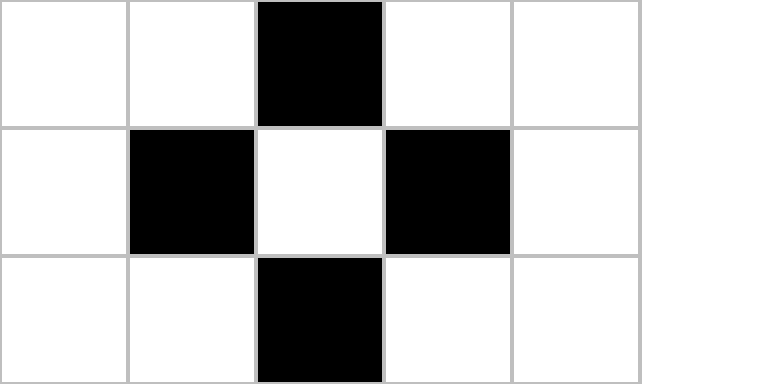
Reproduce this pattern procedurally as a WebGL 2 fragment shader.

```glsl
#version 300 es
precision highp float;
// Draws a ruled grid of square cells with a diamond ring of four dark cells.

#define ROWS 3.0
#define COLUMNS 5.0
#define RING_CENTER vec2(2.0, 1.0)
#define RING_RADIUS 1.0
#define LINE_HALF_WIDTH 0.0156
#define PAPER_COLOR vec3(1.0)
#define DARK_COLOR vec3(0.0)
#define LINE_COLOR vec3(0.75)

uniform vec2 u_resolution;
out vec4 fragColor;

// Distance to the nearest rule, in cell units
float ruleDistance(vec2 p) {
    if (p.x > COLUMNS) return p.x - COLUMNS;
    vec2 toRule = abs(p - round(p));
    return min(toRule.x, toRule.y);
}

// 1 for cells lying on the diamond ring, 0 elsewhere
float ringCell(vec2 cell) {
    vec2 offset = abs(cell - RING_CENTER);
    return 1.0 - step(0.5, abs(offset.x + offset.y - RING_RADIUS));
}

void main() {
    // One unit is one cell; rows fill the canvas height
    float pixel = ROWS / u_resolution.y;
    vec2 p = gl_FragCoord.xy * pixel;

    // Cell fill
    vec3 color = mix(PAPER_COLOR, DARK_COLOR, ringCell(floor(p)));

    // Rules, with edges smoothed over one pixel
    float coverage = clamp((LINE_HALF_WIDTH - ruleDistance(p)) / pixel + 0.5, 0.0, 1.0);
    color = mix(color, LINE_COLOR, coverage);

    fragColor = vec4(color, 1.0);
}
```
